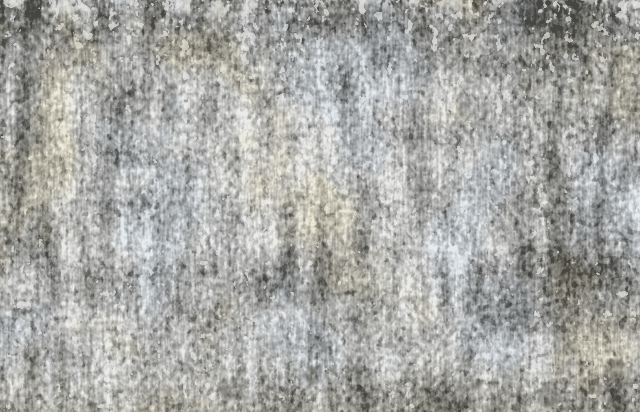
This texture is drawn by a Shadertoy shader. Its source:

```glsl
vec2 hash2(vec2 cell) {
    vec3 q = fract(cell.xyx * vec3(.1031, .1030, .0973));
    q += dot(q, q.yzx + 33.33);
    return fract((q.xx + q.yz) * q.zy);
}

float corner(vec2 cell, vec2 offset) {
    return dot(hash2(cell) * 2. - 1., offset);
}

float gradientNoise(vec2 p) {
    vec2 i = floor(p), f = fract(p), e = vec2(1, 0);
    vec2 w = f * f * f * (f * (f * 6. - 15.) + 10.);
    return 1.5 * mix(
        mix(corner(i, f), corner(i + e, f - e), w.x),
        mix(corner(i + e.yx, f - e.yx), corner(i + 1., f - 1.), w.x), w.y);
}

float fbm(vec2 p, int octaves) {
    float sum = 0., amplitude = .5;
    for (int i = 0; i < octaves; i++) {
        sum += amplitude * gradientNoise(p);
        p = p * 2.03 + vec2(17.3, 9.1);
        amplitude *= .5;
    }
    return sum;
}

// Pale, slightly bent scrapes tapering at both ends
float scrapes(vec2 p, float aspect) {
    float cover = 0.;
    for (int i = 0; i < 11; i++) {
        vec2 a = hash2(vec2(i, 71)), b = hash2(vec2(i, 113));
        vec2 d = p - vec2((.12 + .65 * a.x) * aspect, .3 + .38 * a.y);
        float angle = -.75 + .95 * b.x, reach = .025 + .06 * b.y;
        d = mat2(cos(angle), -sin(angle), sin(angle), cos(angle)) * d;
        float along = d.x / reach;
        float across = abs(d.y + .013 * (a.x - .3) * along * along);
        float width = .0045 * (1. - along * along);
        cover = max(cover, smoothstep(.002, -.002, across - width) * step(abs(along), 1.) * (.35 + .5 * b.x));
    }
    return cover;
}

// Round damp spots, mostly along the foot of the wall
float dampSpots(vec2 p, float aspect) {
    float cover = 0.;
    for (int i = 0; i < 14; i++) {
        vec2 a = hash2(vec2(i, 29)), b = hash2(vec2(i, 47));
        vec2 centre = vec2(a.x * aspect, .015 + .25 * a.y * a.y);
        float radius = .006 + .022 * b.x * b.x;
        cover = max(cover, smoothstep(.008, -.006, length(p - centre) - radius) * (.5 + .5 * b.y));
    }
    return cover;
}

void mainImage(out vec4 fragColor, in vec2 fragCoord) {
    vec2 uv = fragCoord / iResolution.xy;
    vec2 p = fragCoord / iResolution.y;
    float aspect = iResolution.x / iResolution.y;

    // Noise layers from broad clouds down to grain
    float clouds = fbm(p * vec2(3.2, 2.6) + 4.7, 5);
    float streaks = fbm(p * vec2(21., 2.4) + 31., 5);
    float blotches = fbm(p * vec2(15., 11.) + 53., 4);
    float grain = fbm(p * vec2(82., 64.) + 7., 2);
    float brushing = gradientNoise(p * vec2(170., 16.) + 91.);

    // Weathered zones: top, sides, low band and foot
    float ragged = .22 * clouds + .2 * streaks;
    float top = smoothstep(.78, .97, uv.y + ragged);
    float foot = smoothstep(.17, -.02, uv.y + .5 * ragged);
    float left = smoothstep(.13, -.02, uv.x + ragged) * smoothstep(.2, .5, uv.y);
    float right = exp(-pow((uv.x + .5 * ragged - .87) / .09, 2.)) * smoothstep(.1, .35, uv.y);
    float band = exp(-pow((uv.y + ragged - .28) / .08, 2.)) * mix(.4, 1., uv.x);
    float grime = .17 * top + .15 * foot + .11 * left + .13 * right + .1 * band;

    float tone = .735 - grime + .2 * clouds + .3 * streaks + .24 * blotches
               + .43 * grain + .1 * brushing;

    // Dark pits gather in grime, lime flakes on the top edge
    float pitField = fbm(p * vec2(58., 47.) + 120., 3) - .3 * blotches + .7 * grime;
    tone -= .15 * smoothstep(.14, .32, pitField);
    float flakeField = fbm(p * vec2(46., 40.) + 205., 3) + .35 * streaks + .12 * top;
    tone = mix(tone, .9, .7 * smoothstep(.27, .36, flakeField));
    float lime = smoothstep(.975, 1., uv.y + .05 * clouds) * smoothstep(-.05, .12, blotches + .5 * grain);
    tone = mix(tone, .9, .6 * lime);

    vec2 warped = p + .012 * vec2(blotches, grain);
    tone = mix(tone, .36 + .2 * grain, .65 * dampSpots(warped, aspect));
    tone = mix(tone, .86, scrapes(warped, aspect) * smoothstep(-.3, .1, grain + blotches));
    tone = clamp(tone, .27, .92);

    // Grey plaster with ochre stains and bluish wash
    float warmth = fbm(p * vec2(4., 3.) + 67., 4);
    float ochre = clamp(smoothstep(.05, .35, warmth) + .6 * foot, 0., 1.);
    float bluish = smoothstep(.02, .3, -warmth) * (1. - foot);
    vec3 plaster = tone * mix(vec3(1., 1.003, .965), vec3(1., 1.003, .995), smoothstep(.35, .65, tone));
    plaster *= mix(vec3(1), vec3(1.02, 1., .93), ochre);
    plaster *= mix(vec3(1), vec3(.98, 1., 1.025), bluish);
    fragColor = vec4(plaster, 1);
}
```
